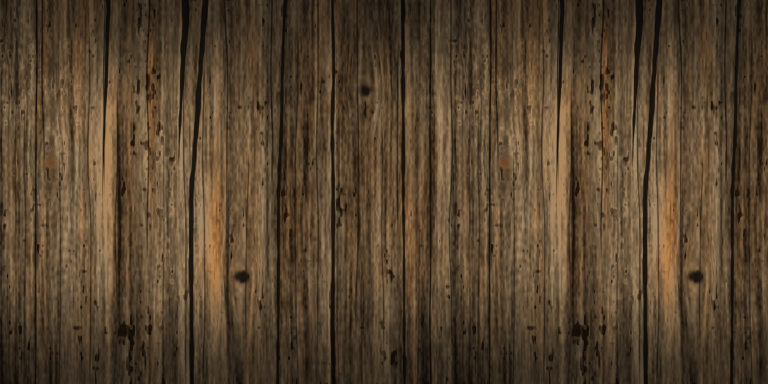
Write a WebGL 1 fragment shader that draws this texture.

```glsl
precision highp float;
// Weathered vertical planks, repeating every TILE_WIDTH canvas heights across.
// Stretched periodic noise makes the fibres; leaning gaps, hairline cracks, knots,
// stains and flaking wear lie over it, then the canvas edges are shaded.
uniform vec2 u_resolution;

const float TILE_WIDTH = 1.182;  // in canvas heights; one repeat down
const float PLANKS = 23.0;
const float HAIRLINES = 24.0;
const float BASE_TONE = 0.67;
const float FIBRE_CONTRAST = 1.55;
const float EDGE_SHADE = 0.50;
const vec3 DARK_WOOD = vec3(0.11, 0.08, 0.045);
const vec3 PALE_WOOD = vec3(0.56, 0.485, 0.375);
const vec3 GAP_COLOR = vec3(0.06, 0.045, 0.03);
const vec3 RUST_TINT = vec3(1.16, 0.96, 0.76);
const vec3 KNOT_COLOR = vec3(0.43, 0.27, 0.13);
const vec2 AMBER_KNOT = vec2(0.131, 0.575);
const vec2 UPPER_KNOT = vec2(0.953, 0.765);
const vec2 LOWER_KNOT = vec2(0.630, 0.278);

float hash(vec2 p) {
  return fract(sin(dot(p, vec2(127.1, 311.7))) * 43758.5453);
}

// Value noise whose columns wrap after the given number of cells.
float noise(vec2 p, float cells) {
  vec2 i = floor(p), f = fract(p);
  f = f * f * (3.0 - 2.0 * f);
  float a = mod(i.x, cells), b = mod(i.x + 1.0, cells);
  return mix(mix(hash(vec2(a, i.y)), hash(vec2(b, i.y)), f.x),
             mix(hash(vec2(a, i.y + 1.0)), hash(vec2(b, i.y + 1.0)), f.x), f.y);
}

// Noise over one tile with cells counted across and down.
float grain(vec2 q, float across, float down) {
  return noise(vec2(q.x / TILE_WIDTH * across, q.y * down), across);
}

// Offset from a centre, taken the short way round the tile.
vec2 away(vec2 q, vec2 c) {
  return vec2(mod(q.x - c.x + 0.5 * TILE_WIDTH, TILE_WIDTH) - 0.5 * TILE_WIDTH, q.y - c.y);
}

float spot(vec2 q, vec2 center, vec2 radius) {
  vec2 d = away(q, center) / radius;
  return exp(-dot(d, d));
}

float lineCover(float d, float width) {
  float soft = 0.6 / u_resolution.y + 0.0008;
  return (1.0 - smoothstep(-soft, soft, abs(d) - 0.5 * width)) * smoothstep(0.0, 0.003, width);
}

// A gap that leans in its upper half and changes width with height.
float gap(vec2 q, float x, float lean, float topWidth, float bottomWidth) {
  float wobble = 0.005 * (noise(vec2(x * 91.0, q.y * 6.0), 997.0) - 0.5);
  float d = away(q, vec2(x + wobble + lean * max(q.y - 0.5, 0.0) * 2.0, 0.0)).x;
  return lineCover(d, max(mix(bottomWidth, topWidth, q.y), 0.0) * (0.6 + 0.6 * grain(q, 90.0, 32.0)));
}

float hairlines(vec2 q) {
  float cover = 0.0;
  for (float i = 0.0; i < HAIRLINES; i++) {
    float r = hash(vec2(i, 4.7)), s = hash(vec2(i, 9.2));
    float wander = 0.010 * (noise(vec2(i * 3.0, q.y * 5.0), 997.0) - 0.5);
    float reach = 1.0 - smoothstep(0.6, 1.0, abs(q.y - s) / (0.25 + 0.5 * r));
    float d = away(q, vec2((i + r) / HAIRLINES * TILE_WIDTH + wander, 0.0)).x;
    cover = max(cover, lineCover(d, 0.0036 * reach) * (0.35 + 0.5 * s));
  }
  return cover;
}

// Fibres part around a knot.
float fibrePush(vec2 q, vec2 c) {
  return -0.65 * away(q, c).x * spot(q, c, vec2(0.04, 0.09));
}

void main() {
  vec2 p = gl_FragCoord.xy / u_resolution.y;
  vec2 q = vec2(mod(p.x, TILE_WIDTH), p.y);
  // Fibres, from long streaks to fine pores
  vec2 g = q;
  g.x += fibrePush(q, AMBER_KNOT) + fibrePush(q, UPPER_KNOT) + fibrePush(q, LOWER_KNOT);
  g.x += 0.008 * (grain(q, 9.0, 3.0) - 0.5);
  float fibre = 0.30 * grain(g, 83.0, 1.6) + 0.30 * grain(g, 171.0, 5.0)
              + 0.22 * grain(g, 290.0, 24.0) + 0.18 * grain(g, 263.0, 90.0);
  float tone = BASE_TONE + FIBRE_CONTRAST * (fibre - 0.5);
  // Plank tones, arched grain and broad weathering
  float plank = floor(mod(g.x / TILE_WIDTH, 1.0) * PLANKS);
  tone += 0.15 * (hash(vec2(plank, 2.3)) - 0.5) + 0.24 * (grain(q, 11.0, 3.0) - 0.5);
  float bow = away(q, vec2(0.17, 0.0)).x;
  tone += 0.07 * sin(230.0 * (q.y + 18.0 * bow * bow)) * spot(q, vec2(0.17, 0.38), vec2(0.05, 0.17));
  tone += 0.26 * spot(q, vec2(0.275, 0.47), vec2(0.026, 0.30));
  tone += 0.22 * spot(q, vec2(0.53, 0.40), vec2(0.06, 0.27));
  tone -= 0.42 * spot(q, vec2(0.313, 0.45), vec2(0.011, 0.32));
  tone -= 0.13 * spot(q, vec2(0.92, 0.50), vec2(0.24, 0.9));
  // Flaking wear: pale chips and ragged dark stains
  float chips = 0.5 * grain(q, 190.0, 75.0) + 0.5 * grain(g, 95.0, 14.0);
  float pale = spot(q, vec2(0.08, 0.77), vec2(0.15, 0.24)) + spot(q, vec2(0.46, 0.4), vec2(0.07, 0.3));
  float stain = spot(q, vec2(0.38, 0.65), vec2(0.03, 0.4)) + 0.8 * spot(q, vec2(0.34, 0.1), vec2(0.08, 0.13));
  tone += 0.25 * pale * smoothstep(0.52, 0.70, chips);
  tone -= 0.55 * smoothstep(0.73, 0.92, chips + 0.25 * stain);
  vec3 color = mix(DARK_WOOD, PALE_WOOD, clamp(tone, 0.0, 1.12));
  // Rusty streaks
  float rust = 0.2 + 0.7 * grain(q, 22.0, 2.0) * grain(q, 60.0, 7.0);
  rust += spot(q, vec2(0.395, 0.76), vec2(0.012, 0.25)) + 0.9 * spot(q, vec2(0.562, 0.36), vec2(0.018, 0.17));
  color *= mix(vec3(1.0), RUST_TINT, min(rust, 1.2));
  // Knots
  color = mix(color, KNOT_COLOR, 0.9 * spot(q, AMBER_KNOT, vec2(0.016, 0.014)));
  float dark = spot(q, UPPER_KNOT, vec2(0.02, 0.018)) + spot(q, LOWER_KNOT, vec2(0.022, 0.017));
  color = mix(color, GAP_COLOR, 0.9 * smoothstep(0.1, 0.9, dark * (0.5 + chips)));
  // Gaps between planks, and cracks
  float open = max(gap(q, 0.094, 0.0, 0.005, 0.003), gap(q, 0.268, 0.014, 0.015, -0.012));
  open = max(open, max(gap(q, 0.462, 0.022, 0.022, -0.026), gap(q, 0.499, 0.036, 0.015, 0.011)));
  open = max(open, max(gap(q, 0.725, 0.016, 0.010, 0.007), gap(q, 0.867, 0.0, 0.008, 0.012)));
  open = max(open, max(gap(q, 1.052, -0.004, 0.011, 0.007), gap(q, 1.12, 0.0, 0.003, 0.005)));
  color = mix(color, GAP_COLOR, 0.9 * max(open, hairlines(q)));
  // Shading towards the top and bottom
  color *= mix(EDGE_SHADE, 1.0, smoothstep(-0.03, 0.34, min(p.y, 1.0 - p.y)));
  gl_FragColor = vec4(color, 1.0);
}
```
